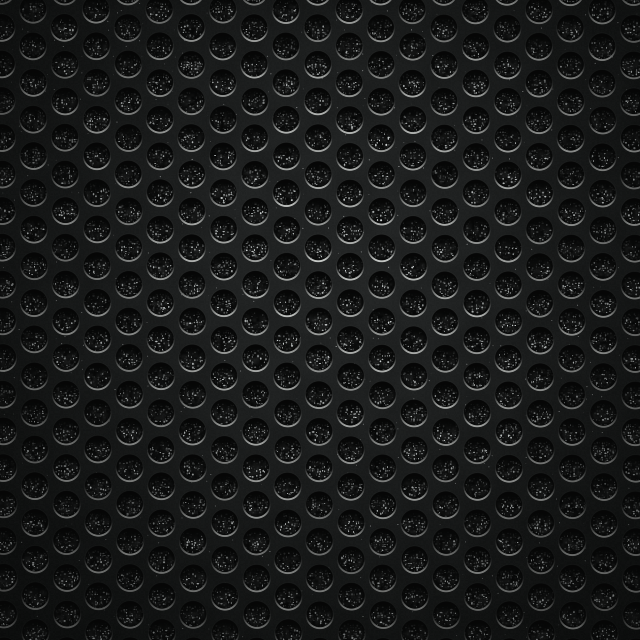
Write a three.js fragment shader that draws this texture.

```glsl
// Black perforated metal plate: staggered round holes over a glittering grainy backing.
varying vec2 vUv;

#define PITCH vec2(0.0494, 0.0573)   // column and row spacing
#define CENTER vec2(0.498, 0.4983)   // centre of the middle hole
#define SKEW vec2(0.004, 0.0015)     // slight lean of the grid
#define HOLE_RADIUS 0.0211
#define RIM_WIDTH 0.0013
#define SOFT 0.0011                  // edge smoothing
#define GRAIN_CELLS 245.0
#define DUST_CELLS 75.0
#define LIGHT_POS vec2(0.52, 0.59)
#define LIGHT_FALLOFF vec2(1.9, 1.7)

float hash(vec2 p) {
  vec3 q = fract(p.xyx * 0.1031);
  q += dot(q, q.yzx + 33.33);
  return fract((q.x + q.y) * q.z);
}

vec2 hash2(vec2 p) {
  return vec2(hash(p + 17.3), hash(p + 71.9));
}

float noise(vec2 p) {
  vec2 i = floor(p);
  vec2 f = fract(p);
  f = f * f * (3.0 - 2.0 * f);
  float low = mix(hash(i), hash(i + vec2(1.0, 0.0)), f.x);
  float high = mix(hash(i + vec2(0.0, 1.0)), hash(i + vec2(1.0, 1.0)), f.x);
  return mix(low, high, f.y);
}

// Jittered flecks of random size, stretch and brightness
float grain(vec2 p) {
  vec2 cell = floor(p);
  float glint = 0.0;
  for (int y = -1; y <= 1; y++) {
    for (int x = -1; x <= 1; x++) {
      vec2 id = cell + vec2(float(x), float(y));
      vec2 rnd = hash2(id);
      vec2 d = p - id - 0.1 - 0.8 * rnd;
      d *= mix(vec2(0.8, 1.35), vec2(1.35, 0.8), hash(id + 5.7));
      float strength = pow(hash(id + 131.0), 2.6);
      float size = 0.38 + 0.32 * rnd.x;
      glint = max(glint, strength * (1.0 - smoothstep(0.1, size, length(d))));
    }
  }
  return glint;
}

// Sparse pin-sized dust on the plate
float dust(vec2 p) {
  vec2 id = floor(p);
  vec2 d = fract(p) - 0.2 - 0.6 * hash2(id);
  float present = step(0.87, hash(id + 211.0));
  return present * hash(id + 43.0) * (1.0 - smoothstep(0.03, 0.12, length(d)));
}

void main() {
  // Staggered columns: every other one drops by half a row
  vec2 p = vUv - CENTER;
  p += SKEW * p.yx;
  float column = floor(p.x / PITCH.x + 0.5);
  float stagger = 0.5 * mod(column, 2.0);
  float row = floor(p.y / PITCH.y - stagger + 0.5);
  vec2 id = vec2(column, row) + 50.0;
  vec2 d = p - vec2(column, row + stagger) * PITCH;
  d += (hash2(id) - 0.5) * 0.0008;

  float r = length(d);
  float down = -d.y / max(r, 0.0001);
  float depth = r / HOLE_RADIUS;

  // Soft spotlight with dark corners
  vec2 q = (vUv - LIGHT_POS) * LIGHT_FALLOFF;
  float light = exp(-dot(q, q));

  // Satin plate with faint mottling and dust
  vec3 plate = mix(vec3(0.030, 0.035, 0.033), vec3(0.135, 0.143, 0.143), light);
  plate *= 0.93 + 0.14 * noise(vUv * 28.0);
  plate += (hash(floor(vUv * 512.0)) - 0.5) * 0.012;
  plate += dust(vUv * DUST_CELLS) * (0.12 + 0.25 * light);

  // Grainy backing, shaded by the upper wall
  float shade = 1.0 - smoothstep(-0.15, 0.8, d.y / HOLE_RADIUS);
  shade *= 1.0 - 0.85 * smoothstep(0.68, 0.97, depth);
  float glint = grain(vUv * GRAIN_CELLS);
  float murk = noise(vUv * GRAIN_CELLS * 0.8);
  float floorLight = shade * (0.45 + 0.55 * light) * (0.85 + 0.3 * hash(id + 9.0));
  vec3 backing = vec3(0.022, 0.025, 0.024);
  backing += vec3(0.98, 1.0, 1.0) * floorLight * (0.09 * murk + 0.78 * glint);

  float inside = 1.0 - smoothstep(-SOFT, SOFT, r - HOLE_RADIUS);
  vec3 color = mix(plate, backing, inside);

  // Bevel catching light along the lower edge
  float facing = smoothstep(-0.45, 1.0, down);
  float halfWidth = RIM_WIDTH * mix(0.4, 1.0, facing);
  float rim = 1.0 - smoothstep(halfWidth - SOFT * 0.7, halfWidth + SOFT, abs(r - HOLE_RADIUS));
  float rimLight = (0.34 + 0.66 * light) * (0.85 + 0.3 * hash(id + 27.0));
  vec3 rimColor = vec3(0.72, 0.73, 0.72) * rimLight;
  color = mix(color, rimColor, rim * (0.07 + 0.86 * facing * facing));

  gl_FragColor = vec4(clamp(color, 0.0, 1.0), 1.0);
}
```
